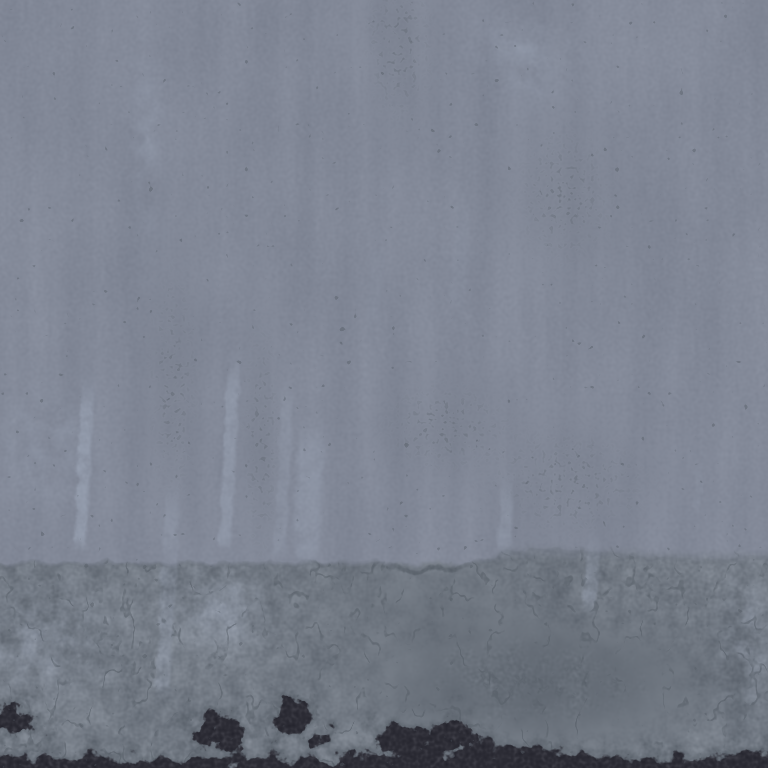
Write a Shadertoy shader that draws this texture.

```glsl
// A weathered blue-grey painted wall above a damp, crumbling plaster band.
// Gradient noise gives streaks, mottling and grain; small lists of drips, stains
// and holes are looped over, and their outlines are roughened by warped noise.

const vec3 PAINT = vec3(0.508, 0.533, 0.592);
const vec3 PALE = vec3(0.585, 0.620, 0.685);
const vec3 PLASTER = vec3(0.445, 0.474, 0.512);
const vec3 DAMP = vec3(0.335, 0.365, 0.400);
const vec3 SOOT = vec3(0.175, 0.175, 0.210);
const float BAND_Y = 0.266;      // top of the bare plaster
const float DRIP_LEAN = 0.05;    // sideways drift of drips per unit height
const float GRAIN_FREQ = 190.0;
const float GRAIN_GAIN = 0.035;

// Drips: x at top, bottom y, top y, half width
const vec4 DRIPS[10] = vec4[10](
    vec4(0.115, 0.285, 0.510, 0.009), vec4(0.306, 0.285, 0.545, 0.009),
    vec4(0.408, 0.268, 0.458, 0.018), vec4(0.662, 0.275, 0.390, 0.010),
    vec4(0.773, 0.205, 0.310, 0.009), vec4(0.226, 0.090, 0.375, 0.010),
    vec4(0.910, 0.340, 0.400, 0.006), vec4(0.604, 0.600, 0.760, 0.011),
    vec4(0.492, 0.570, 0.700, 0.010), vec4(0.376, 0.268, 0.510, 0.009));
const float DRIP_GAIN[10] = float[10](0.85, 0.62, 0.50, 0.48, 0.50, 0.42, 0.40, 0.17, 0.16, 0.34);

// Patches: centre, radii
const vec4 STAINS[6] = vec4[6](
    vec4(0.520, 0.940, 0.035, 0.080), vec4(0.735, 0.745, 0.050, 0.070),
    vec4(0.580, 0.445, 0.065, 0.045), vec4(0.740, 0.370, 0.080, 0.055),
    vec4(0.225, 0.500, 0.025, 0.120), vec4(0.340, 0.430, 0.018, 0.120));
const vec4 BLEACHED[6] = vec4[6](
    vec4(0.060, 0.420, 0.060, 0.070), vec4(0.050, 0.170, 0.090, 0.070),
    vec4(0.290, 0.210, 0.060, 0.050), vec4(0.970, 0.160, 0.030, 0.080),
    vec4(0.680, 0.920, 0.060, 0.050), vec4(0.190, 0.810, 0.020, 0.120));
const vec4 HOLES[6] = vec4[6](
    vec4(0.018, 0.058, 0.034, 0.021), vec4(0.290, 0.045, 0.032, 0.022),
    vec4(0.382, 0.063, 0.024, 0.026), vec4(0.520, 0.034, 0.048, 0.022),
    vec4(0.592, 0.040, 0.036, 0.028), vec4(0.415, 0.040, 0.013, 0.012));

vec2 hashGradient(vec2 cell) {
    vec3 q = fract(cell.xyx * vec3(0.1031, 0.1030, 0.0973));
    q += dot(q, q.yzx + 33.33);
    return 2.0 * fract((q.xx + q.yz) * q.zy) - 1.0;
}

float gradientNoise(vec2 p) {
    vec2 i = floor(p), f = fract(p);
    vec2 u = f * f * f * (f * (f * 6.0 - 15.0) + 10.0);
    float a = dot(hashGradient(i), f);
    float b = dot(hashGradient(i + vec2(1, 0)), f - vec2(1, 0));
    float c = dot(hashGradient(i + vec2(0, 1)), f - vec2(0, 1));
    float d = dot(hashGradient(i + vec2(1, 1)), f - vec2(1, 1));
    return mix(mix(a, b, u.x), mix(c, d, u.x), u.y);
}

float fbm(vec2 p) {
    float sum = 0.0, gain = 1.0;
    for (int i = 0; i < 4; i++) {
        sum += gain * gradientNoise(p);
        p = mat2(1.6, 1.2, -1.2, 1.6) * p + 7.3;
        gain *= 0.5;
    }
    return sum;
}

float softPatch(vec2 p, vec4 patchShape) {
    vec2 d = (p - patchShape.xy) / patchShape.zw;
    return exp(-dot(d, d));
}

float drip(vec2 p, vec4 s, float ragged) {
    float x = p.x - s.x - DRIP_LEAN * (p.y - s.z) + 0.006 * ragged;
    float side = 1.0 - smoothstep(0.55 * s.w, 1.25 * s.w, abs(x));
    float y = p.y + 0.012 * ragged;
    return side * smoothstep(s.y - 0.012, s.y + 0.025, y)
                * (1.0 - smoothstep(s.z - 0.06, s.z + 0.01, y));
}

void mainImage(out vec4 fragColor, in vec2 fragCoord) {
    vec2 p = fragCoord / iResolution.xy;
    float coarse = fbm(p * 9.0 + 3.0);
    float rough = fbm(p * 38.0);
    float grain = gradientNoise(p * GRAIN_FREQ) + 0.5 * gradientNoise(p * GRAIN_FREQ * 0.53 + 9.0);

    // Painted wall with long vertical washes
    float wash = fbm(vec2(p.x * 26.0, p.y * 2.5));
    vec3 col = PAINT + 0.028 * wash + 0.015 * coarse;

    // Bare plaster: ragged upper edge, higher and softer on the right
    float rightSide = smoothstep(0.61, 0.67, p.x);
    float edge = BAND_Y + 0.022 * rightSide * (1.4 - p.x) + 0.007 * rough;
    float soft = mix(0.004, 0.012, rightSide);
    float band = 1.0 - smoothstep(edge - soft, edge + soft, p.y);
    vec3 plaster = PLASTER + 0.06 * coarse + 0.075 * rough;
    float damp = softPatch(p, vec4(0.70, 0.11, 0.19, 0.07)) + 0.3 * softPatch(p, vec4(0.55, 0.22, 0.15, 0.07));
    plaster = mix(plaster, DAMP, clamp(damp * (0.6 + grain + 0.5 * rough), 0.0, 0.9));
    col = mix(col, plaster, band * 0.92);

    // Stains break into dark specks; bleached areas stay cloudy
    float stain = 0.0, bleach = 0.0, drips = 0.0;
    for (int i = 0; i < 6; i++) {
        stain += softPatch(p, STAINS[i]);
        bleach += softPatch(p, BLEACHED[i]);
    }
    col = mix(col, DAMP, stain * (0.08 + 0.4 * smoothstep(0.1, 0.45, grain)));
    col = mix(col, PALE, bleach * clamp(0.25 + 0.5 * rough + 0.3 * coarse, 0.0, 0.6));

    // Pale drips
    for (int i = 0; i < 10; i++)
        drips = max(drips, DRIP_GAIN[i] * drip(p, DRIPS[i], rough));
    col = mix(col, PALE, drips * clamp(0.85 + 0.8 * rough, 0.3, 1.0));

    // Cracks along the plaster edge and wandering below it
    float chipped = smoothstep(0.26, 0.29, p.x) * (1.0 - smoothstep(0.63, 0.67, p.x));
    float lip = 1.0 - smoothstep(0.001, 0.005, abs(p.y - edge + 0.003 + 0.012 * coarse));
    col = mix(col, DAMP, lip * (0.15 + 0.5 * chipped * smoothstep(-0.2, 0.3, coarse)));
    float vein = 1.0 - smoothstep(0.01, 0.05, abs(fbm(p * vec2(17.0, 12.0) + 21.0)));
    col = mix(col, DAMP, 0.5 * vein * band * smoothstep(0.0, 0.3, rough + 0.1));

    // Dark broken holes and the ragged foot of the wall
    float gap = p.y - 0.014 - 0.018 * softPatch(p, vec4(0.64, 0.02, 0.09, 0.3))
              - 0.010 * smoothstep(0.94, 1.0, p.x) + 0.022 * rough;
    for (int i = 0; i < 6; i++) {
        vec2 d = (p - HOLES[i].xy) / HOLES[i].zw;
        gap = min(gap, (length(d) - 0.85) * HOLES[i].w + 0.030 * rough + 0.012 * coarse);
    }
    float rim = 1.0 - smoothstep(0.0, 0.018, gap);
    col = mix(col, DAMP, 0.45 * rim);
    col = mix(col, SOOT + 0.05 * max(grain, 0.0), 1.0 - smoothstep(-0.003, 0.003, gap));

    // Fine grain and sparse pits
    col += GRAIN_GAIN * grain * (0.6 + 0.9 * band);
    float pit = smoothstep(0.40, 0.55, gradientNoise(p * 120.0 + 40.0));
    col = mix(col, DAMP, 0.45 * pit);
    fragColor = vec4(clamp(col, 0.0, 1.0), 1.0);
}
```
